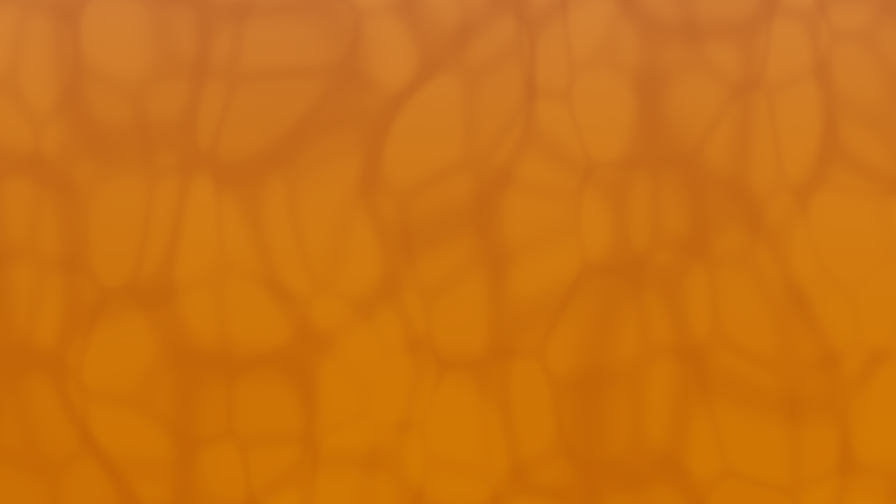
Give the GLSL for this background, as a Shadertoy shader.

```glsl
// Warm amber backdrop of soft, upright, rounded lobes with blurred dark creases.
// Two stretched, warped layers of smooth cellular noise choose between a shadow
// and a light tone, and both tones fade to a dusty pink towards the top.

#define LARGE_CELLS vec2(4.8, 3.1)   // lobes per canvas height
#define SMALL_CELLS vec2(7.4, 5.6)
#define SMALL_SHARE 0.36
#define SOFTNESS    8.0              // higher gives narrower creases
#define WARP        0.07
#define TONE_SHARE  0.46             // random lobe brightness against creases
#define SHADOW_LOW  vec3(0.760, 0.393, 0.018)
#define SHADOW_HIGH vec3(0.755, 0.420, 0.180)
#define LIGHT_LOW   vec3(0.818, 0.465, 0.012)
#define LIGHT_HIGH  vec3(0.830, 0.510, 0.215)

float hash(vec2 p) {
    return fract(sin(dot(p, vec2(127.1, 311.7))) * 43758.5453);
}

float valueNoise(vec2 p) {
    vec2 i = floor(p), f = fract(p);
    f = f * f * (3.0 - 2.0 * f);
    return mix(mix(hash(i), hash(i + vec2(1, 0)), f.x),
               mix(hash(i + vec2(0, 1)), hash(i + vec2(1, 1)), f.x), f.y);
}

// Blended lobe brightness: bright inside a cell, dark where cells meet
float lobes(vec2 p, float seed) {
    vec2 cell = floor(p);
    float total = 0.0, squares = 0.0, tone = 0.0;
    for (int y = -1; y <= 1; y++)
    for (int x = -1; x <= 1; x++) {
        vec2 id = cell + vec2(x, y);
        vec2 key = id + seed;
        vec2 centre = id + 0.14 + 0.72 * vec2(hash(key), hash(key + 37.3));
        vec2 d = p - centre;
        float w = exp(-SOFTNESS * dot(d, d));
        total += w;
        squares += w * w;
        tone += w * hash(key + 71.9);
    }
    float fullness = smoothstep(0.32, 1.0, squares / (total * total));
    return mix(fullness, tone / total, TONE_SHARE);
}

void mainImage(out vec4 fragColor, in vec2 fragCoord) {
    vec2 p = fragCoord / iResolution.y;

    // Bend the lobes, gently and mostly sideways
    vec2 bend = vec2(valueNoise(p * vec2(4.0, 3.0) + 5.2),
                     valueNoise(p * vec2(4.0, 3.0) + 19.7)) - 0.5;
    vec2 q = p + WARP * bend * vec2(2.0, 1.4);

    // Large lobes, smaller overlapping ones and a broad drift in brightness
    float shade = mix(lobes(q * LARGE_CELLS, 3.0),
                      lobes(q * SMALL_CELLS + 0.4, 47.0), SMALL_SHARE);
    shade += 0.16 * (valueNoise(p * vec2(2.6, 2.0) + 8.4) - 0.5);
    shade = smoothstep(0.16, 0.92, shade);

    // Amber below, dusty pink above
    float height = p.y * p.y;
    vec3 shadow = mix(SHADOW_LOW, SHADOW_HIGH, height);
    vec3 light = mix(LIGHT_LOW, LIGHT_HIGH, height);
    fragColor = vec4(mix(shadow, light, shade), 1.0);
}
```
